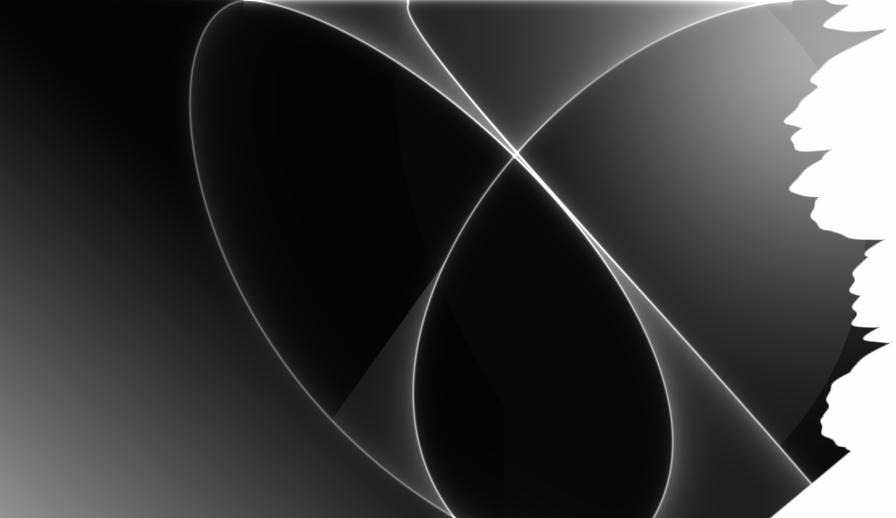
This background is drawn by a Shadertoy shader. Its source:

```glsl
// Dark studio backdrop: thin luminous ribbons sweep between soft grey glows.
// Each ribbon edge is a cubic curve solved for height, giving a signed distance
// for fills and light; a sheared cellular profile tears the white right margin.

#define LINE_WIDTH 0.0023
#define HALO_WIDTH 0.013
#define SHEEN_WIDTH 0.035
#define CORNER_GLOW 0.56
#define SIDE_GLOW 0.62
#define SIDE_RADIUS 0.45
#define TEAR_SLOPE 0.28
#define TEAR_PERIOD 0.2027
#define TEAR_LENGTH 0.12

float hash(float n) { return fract(sin(n * 127.1) * 437.58); }

// Soft coverage of the side where the signed distance is positive.
float cover(float d) {
    float px = 1.0 / iResolution.y;
    return smoothstep(-px, px, d);
}

// Signed distance to a descending cubic curve, positive to its right.
float curveDist(vec2 p, vec2 a, vec2 b, vec2 c, vec2 d) {
    vec2 c1 = 3.0 * (b - a);
    vec2 c2 = 3.0 * (a - 2.0 * b + c);
    vec2 c3 = d - a + 3.0 * (b - c);
    float lo = 0.0, hi = 1.0;
    for (int i = 0; i < 18; i++) {
        float m = 0.5 * (lo + hi);
        float y = a.y + m * (c1.y + m * (c2.y + m * c3.y));
        if (y > p.y) lo = m; else hi = m;
    }
    float t = 0.5 * (lo + hi);
    float x = a.x + t * (c1.x + t * (c2.x + t * c3.x));
    vec2 tangent = c1 + t * (2.0 * c2 + 3.0 * t * c3);
    return (p.x - x) * abs(tangent.y) / max(length(tangent), 1e-4);
}

// Bright core with a wider halo.
float glowLine(float d) {
    float core = d / LINE_WIDTH;
    return exp(-core * core) + 0.25 * exp(-abs(d) / HALO_WIDTH);
}

float sheen(float d, float width) { return exp(-abs(d) / width); }

float bump(float y, float center, float width) {
    float k = (y - center) / width;
    return exp(-k * k);
}

// One pointed tongue per cell; its length varies from cell to cell.
float tongues(float y, float period, float sharpness, float variation) {
    float cell = y / period;
    float tip = 1.0 - abs(2.0 * fract(cell) - 1.0);
    return pow(tip, sharpness) * mix(1.0, hash(floor(cell) + 3.0), variation);
}

// Positive beyond the torn margin.
float tornEdge(vec2 p) {
    float y = p.y - TEAR_SLOPE * (p.x - 1.67);
    float edge = 1.585 - 0.085 * bump(p.y, 0.7, 0.12) + 0.06 * bump(p.y, 0.42, 0.13);
    edge += TEAR_LENGTH * tongues(y - 0.831, TEAR_PERIOD, 4.0, 0.3);
    edge += 0.055 * tongues(y + 0.03, 0.071, 2.5, 0.9);
    edge += 0.007 * sin(y * 83.0) + 0.004 * sin(y * 191.0 + 1.0);
    return p.x - min(edge, 1.487 + 1.2 * p.y);
}

void mainImage(out vec4 fragColor, in vec2 fragCoord) {
    vec2 p = fragCoord / iResolution.y;
    p.x *= 1.7297 * iResolution.y / iResolution.x;

    // Ribbon edges
    float loopEdge = curveDist(p, vec2(0.484, 1.0), vec2(0.266, 1.0), vec2(0.327, 0.324), vec2(0.878, 0.0));
    float inner = curveDist(p, vec2(0.484, 1.0), vec2(0.822, 0.955), vec2(1.459, 0.347), vec2(1.261, 0.0));
    float outer = curveDist(p, vec2(0.788, 0.991), vec2(0.766, 0.932), vec2(1.261, 0.426), vec2(1.577, 0.054));
    float cross = curveDist(p, vec2(1.532, 1.0), vec2(1.07, 0.966), vec2(0.608, 0.347), vec2(0.878, 0.0));
    float veil = curveDist(p, vec2(0.788, 0.991), vec2(0.721, 0.797), vec2(0.788, 0.505), vec2(0.973, 0.216));
    float fold = 0.81 * (p.x - 0.653 - 0.715 * (p.y - 0.207));
    float disc = 0.59 - distance(p, vec2(1.081, 0.55));

    float inLoop = cover(loopEdge);
    float pastOuter = cover(outer);
    float leftOfCross = 1.0 - cover(cross);

    // Broad glows
    float corner = pow(max(1.0 - p.y - 0.9 * p.x, 0.0), 1.25);
    float shade = 0.015 + CORNER_GLOW * corner * (1.0 - inLoop);
    float r = distance(p, vec2(1.644, 0.932)) / SIDE_RADIUS;
    float inDisc = cover(disc);
    float side = SIDE_GLOW * exp(-r * r) + 0.045 * inDisc * smoothstep(1.0, 1.4, p.x);
    shade += pastOuter * side * mix(0.75, 1.0, max(inDisc, smoothstep(0.4, 0.6, p.y)));

    // Translucent fills
    float ribbon = abs(cover(inner) - pastOuter) * inLoop;
    shade += ribbon * (0.08 + 0.18 * sheen(inner, SHEEN_WIDTH) + 0.16 * sheen(outer, SHEEN_WIDTH));
    shade += pastOuter * leftOfCross * (0.09 + 0.09 * sheen(cross, SHEEN_WIDTH));
    shade += inLoop * (1.0 - pastOuter) * leftOfCross * cover(fold) * (0.05 + 0.13 * sheen(cross, 0.06));
    shade += inLoop * (0.07 * sheen(loopEdge, 0.05) + 0.012 * cover(veil));

    // Luminous edges, strongest around the crossing
    float focus = bump(p.y, 0.68, 0.25);
    shade += 0.27 * glowLine(loopEdge);
    shade += (0.38 + 0.15 * focus) * glowLine(inner);
    shade += (0.45 + 0.15 * focus) * glowLine(outer);
    shade += mix(0.45, 0.22, smoothstep(0.7, 0.9, p.y)) * glowLine(cross);
    float topSpan = cover(p.x - 0.47) * cover(1.53 - p.x);
    shade += 0.35 * topSpan * exp(-(1.0 - p.y) / 0.006);

    // Torn white margin
    float tear = tornEdge(p);
    float soft = max(fwidth(tear), 1.0 / iResolution.y);
    shade = mix(min(shade, 1.0), 0.995, smoothstep(-soft, soft, tear));
    fragColor = vec4(vec3(shade), 1.0);
}
```
